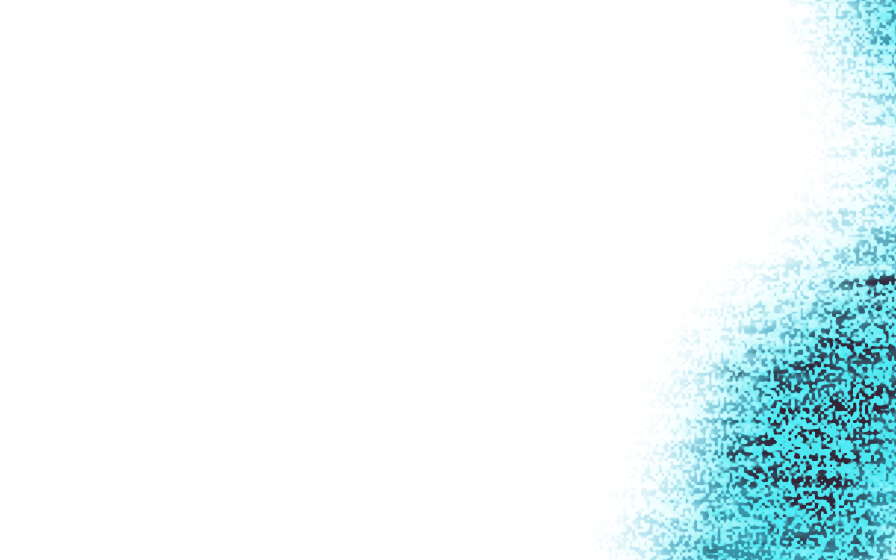
A WebGL 2 fragment shader for this background:

```glsl
#version 300 es
precision highp float;

uniform vec2 u_resolution;
out vec4 fragColor;

const vec2 CANVAS = vec2(1.6, 1.0);
const vec3 PAPER = vec3(1.0);
const vec3 CYAN = vec3(0.30, 0.91, 0.95);
const vec3 STEEL = vec3(0.50, 0.76, 0.85);
const vec3 TEAL = vec3(0.22, 0.57, 0.65);
const vec3 PLUM = vec3(0.20, 0.14, 0.21);
const float GRAIN_SCALE = 190.0;
const vec2 STREAK_SCALE = vec2(14.0, 105.0);
const vec2 BLOTCH_SCALE = vec2(26.0, 40.0);
const float STREAK_AMOUNT = 0.45;
const float GRAIN_SOFTNESS = 0.17;

// Sineless hash
float hash(vec2 p) {
    vec3 q = fract(vec3(p.xyx) * 0.1031);
    q += dot(q, q.yzx + 33.33);
    return fract((q.x + q.y) * q.z);
}

float noise(vec2 p) {
    vec2 cell = floor(p);
    vec2 f = fract(p);
    f = f * f * (3.0 - 2.0 * f);
    float low = mix(hash(cell), hash(cell + vec2(1.0, 0.0)), f.x);
    float high = mix(hash(cell + vec2(0.0, 1.0)), hash(cell + vec2(1.0)), f.x);
    return mix(low, high, f.y);
}

float glow(vec2 p, vec2 center, vec2 radius) {
    vec2 d = (p - center) / radius;
    return exp(-dot(d, d));
}

// Cloud hugging the right side, heaviest near the lower corner
float cloudDensity(vec2 p) {
    float core = glow(p, vec2(1.46, 0.19), vec2(0.20, 0.24));
    float foot = 0.40 * glow(p, vec2(1.30, -0.05), vec2(0.20, 0.16));
    float side = 0.62 * glow(p, vec2(1.67, 0.40), vec2(0.18, 0.30));
    float top = 0.80 * glow(p, vec2(1.67, 1.04), vec2(0.18, 0.24));
    return core + foot + side + top;
}

void main() {
    vec2 p = gl_FragCoord.xy / u_resolution * CANVAS;

    // Fine grain, horizontal streaks and broader blotches
    float grain = noise(p * GRAIN_SCALE);
    float streak = noise(p * STREAK_SCALE + 17.0) - 0.5;
    float blotch = noise(p * BLOTCH_SCALE + 53.0) - 0.5;
    float density = cloudDensity(p);
    density *= 1.0 + STREAK_AMOUNT * streak + 0.25 * blotch;

    // Cyan wash, slightly broken by the grain
    float wash = smoothstep(0.06, 0.85, density + (grain - 0.5) * 0.5 * density);
    vec3 color = mix(PAPER, CYAN, wash);

    // Speckles darken from steel through teal to plum
    vec3 ink = mix(STEEL, TEAL, smoothstep(0.25, 0.75, density));
    float core = glow(p, vec2(1.46, 0.20), vec2(0.15, 0.20));
    float rim = 0.55 * glow(p, vec2(1.60, 0.43), vec2(0.10, 0.14));
    float depth = core + rim + 0.5 * blotch + 0.4 * streak;
    ink = mix(ink, PLUM, smoothstep(0.25, 0.90, depth));
    float level = grain + 0.3 * streak + 0.12 * (density - 0.9);
    float speckle = smoothstep(-GRAIN_SOFTNESS, GRAIN_SOFTNESS, level - 0.55);
    color = mix(color, ink, speckle * smoothstep(0.03, 0.60, density));

    fragColor = vec4(color, 1.0);
}
```
